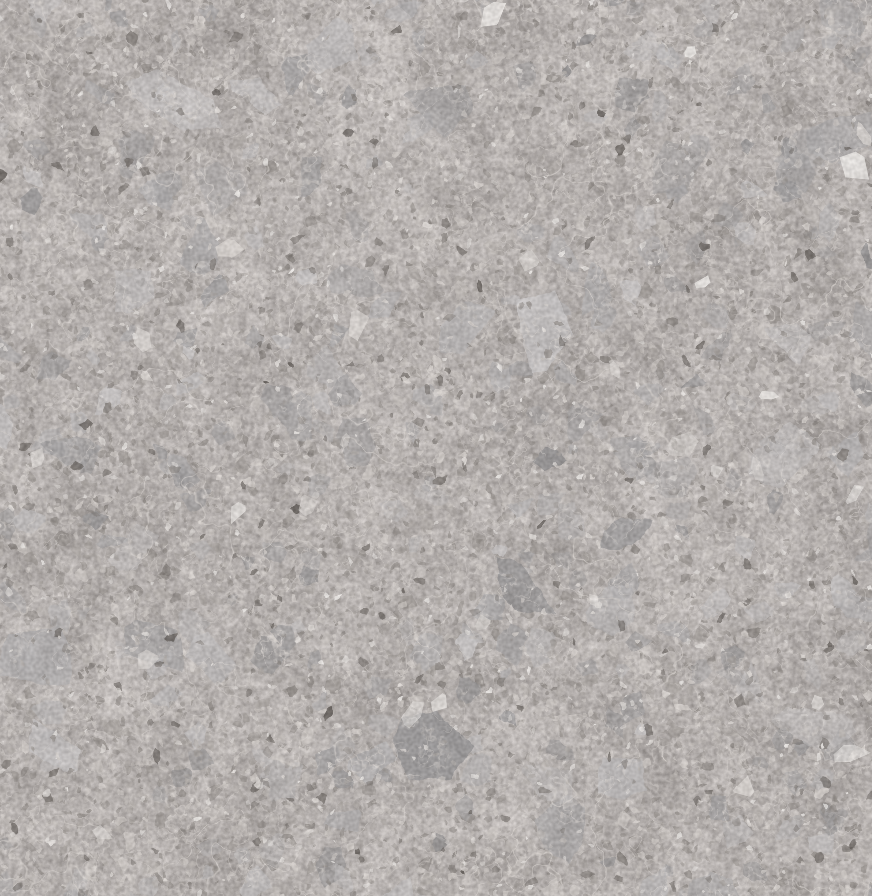
Write a Shadertoy shader that draws this texture.

```glsl
// Grey breccia stone: angular clasts of several sizes in a grainy matrix.
// Each clast is a random convex polygon scattered on a jittered grid;
// gradient noise adds ragged edges, clouding, pale veins and fine grain.

const float TAU = 6.2831853;
const vec3 MATRIX = vec3(0.705, 0.685, 0.676);
const vec3 SLATE = vec3(0.56, 0.555, 0.56);
const vec3 MIST = vec3(0.765, 0.755, 0.757);
const vec3 UMBER = vec3(0.38, 0.36, 0.345);
const vec3 TAUPE = vec3(0.55, 0.53, 0.515);
const vec3 SAND = vec3(0.82, 0.80, 0.785);
const vec3 CHALK = vec3(0.90, 0.89, 0.88);

float hash(vec2 p, float seed) {
    vec3 q = fract(vec3(p.xyx + seed * 7.31) * 0.1031);
    q += dot(q, q.yzx + 33.33);
    return fract((q.x + q.y) * q.z);
}

vec2 gradient(vec2 cell) {
    float a = TAU * hash(cell, 0.5);
    return vec2(cos(a), sin(a));
}

float gradientNoise(vec2 p) {
    vec2 i = floor(p), f = fract(p);
    vec2 u = f * f * f * (f * (f * 6.0 - 15.0) + 10.0);
    vec2 e = vec2(0.0, 1.0);
    float low = mix(dot(gradient(i), f), dot(gradient(i + e.yx), f - e.yx), u.x);
    float high = mix(dot(gradient(i + e.xy), f - e.xy), dot(gradient(i + 1.0), f - 1.0), u.x);
    return mix(low, high, u.y);
}

float fbm(vec2 p) {
    float sum = 0.0, gain = 1.0;
    for (int i = 0; i < 4; i++) {
        sum += gain * gradientNoise(p);
        p = mat2(1.6, 1.2, -1.2, 1.6) * p + 5.7;
        gain *= 0.5;
    }
    return sum;
}

// Signed distance to a rotated, stretched polygon with irregular sides
float polygon(vec2 q, vec2 id, float radius, float seed) {
    float turn = TAU * hash(id, seed + 1.0);
    q = mat2(cos(turn), sin(turn), -sin(turn), cos(turn)) * q;
    q.y *= mix(1.0, 1.9, hash(id, seed + 2.0));
    float d = -1.0;
    for (int i = 0; i < 6; i++) {
        float k = float(i);
        float a = TAU * (k + 0.8 * hash(id, seed + 10.0 + k)) / 6.0;
        float side = radius * mix(0.45, 1.0, hash(id, seed + 20.0 + k));
        d = max(d, dot(q, vec2(cos(a), sin(a))) - side);
    }
    return d;
}

// Lays one size class of clasts over the colour below
vec3 addClasts(vec3 below, vec2 p, float cells, float share, float size,
               vec3 dark, vec3 light, float opacity, float seed) {
    vec2 g = p * cells + seed * 3.7;
    vec2 home = floor(g);
    float soft = 0.6 * cells / iResolution.y;
    float cloud = 0.07 * fbm(p * 22.0 + seed);
    vec3 col = below;
    for (int y = -1; y <= 1; y++) {
        for (int x = -1; x <= 1; x++) {
            vec2 id = home + vec2(x, y);
            if (hash(id, seed) > share) continue;
            vec2 q = g - id - vec2(hash(id, seed + 3.0), hash(id, seed + 4.0));
            float radius = size * mix(0.4, 1.0, hash(id, seed + 5.0));
            float d = polygon(q, id, radius, seed);
            float cover = smoothstep(soft, -soft, d);
            vec3 tint = mix(dark, light, hash(id, seed + 6.0)) + cloud;
            float strength = opacity * mix(0.5, 1.0, hash(id, seed + 7.0));
            col = mix(col, tint, cover * strength);
        }
    }
    return col;
}

// Thin broken lines along the zero level of warped noise
float veins(vec2 p, float scale, float width) {
    vec2 warp = vec2(fbm(p * scale), fbm(p * scale + 19.0));
    float line = abs(gradientNoise(p * scale + 0.7 * warp));
    float broken = smoothstep(-0.1, 0.25, gradientNoise(p * scale * 0.7 + 41.0));
    return broken * smoothstep(width, 0.0, line);
}

void mainImage(out vec4 fragColor, in vec2 fragCoord) {
    vec2 p = fragCoord / iResolution.y;
    vec2 ragged = p + 0.0035 * vec2(fbm(p * 55.0), fbm(p * 55.0 + 31.0));

    // Matrix with crumbs
    vec3 col = MATRIX + 0.06 * fbm(p * 6.0) + 0.07 * fbm(p * 20.0) + 0.1 * fbm(p * 120.0);
    col = addClasts(col, ragged, 105.0, 0.7, 0.65, TAUPE, SAND, 0.85, 1.0);
    col = addClasts(col, ragged, 50.0, 0.45, 0.6, TAUPE, SAND, 0.75, 2.0);

    // Medium and large clasts
    col = addClasts(col, ragged, 24.0, 0.42, 0.6, SLATE, MIST, 0.8, 3.0);
    col = addClasts(col, ragged, 11.0, 0.5, 0.58, SLATE, MIST, 0.85, 4.0);

    // Fresh crumbs bury parts of the clasts
    col = addClasts(col, ragged, 88.0, 0.24, 0.55, TAUPE, SAND, 0.8, 8.0);

    // Veins, then dark and white chips
    float web = 0.6 * veins(p, 12.0, 0.022) + 0.5 * veins(p + 3.0, 27.0, 0.05)
              + 0.4 * veins(p + 7.0, 48.0, 0.09);
    col = mix(col, SAND, min(web, 0.8));
    col = addClasts(col, ragged, 52.0, 0.12, 0.46, UMBER, TAUPE, 0.85, 5.0);
    col = addClasts(col, ragged, 78.0, 0.15, 0.42, SAND, CHALK, 0.9, 6.0);
    col = addClasts(col, p, 17.0, 0.13, 0.38, SAND, CHALK, 0.9, 7.0);

    // Fine grain
    col += 0.085 * gradientNoise(p * 240.0) + 0.03 * gradientNoise(p * 130.0 + 8.0);
    fragColor = vec4(clamp(col, 0.0, 1.0), 1.0);
}
```
